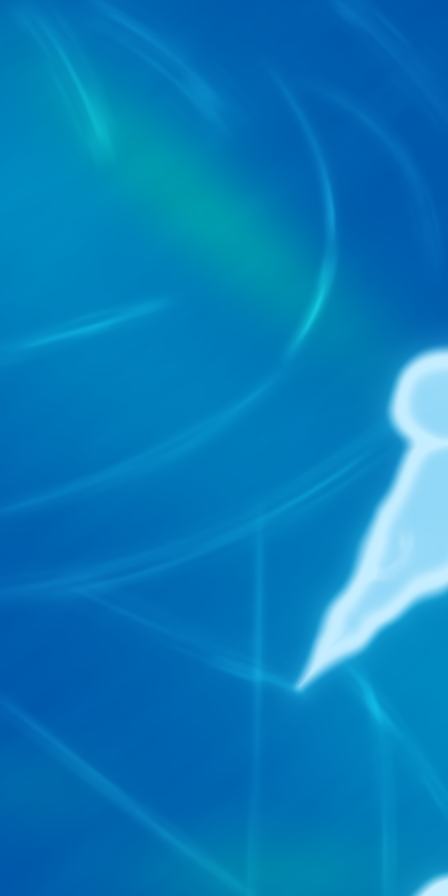
A WebGL 1 fragment shader for this background:

```glsl
precision highp float;
// Blue-green sky with a diagonal aurora, wispy brushed arcs and a tapering soft cloud.
uniform vec2 u_resolution;

#define DEEP vec3(0.0, 0.345, 0.67)
#define AQUA vec3(0.0, 0.54, 0.755)
#define TEAL vec3(0.0, 0.635, 0.67)
#define WISP vec3(0.06, 0.20, 0.14)
#define CLOUD_CORE vec3(0.57, 0.845, 0.97)
#define CLOUD_RIM vec3(0.77, 0.93, 1.0)
#define CLOUD_SOFTNESS 0.016
#define FIBER_DENSITY 75.0
#define GRAIN 0.035
#define CURVE_STEPS 14

float hash(vec2 p) {
  return fract(sin(dot(p, vec2(127.1, 311.7))) * 43758.5453);
}

float noise(vec2 p) {
  vec2 i = floor(p), f = fract(p);
  f = f * f * (3.0 - 2.0 * f);
  return mix(mix(hash(i), hash(i + vec2(1.0, 0.0)), f.x),
             mix(hash(i + vec2(0.0, 1.0)), hash(i + vec2(1.0, 1.0)), f.x), f.y);
}

float fbm(vec2 p) {
  float sum = 0.0, amp = 0.5;
  for (int i = 0; i < 4; i++) {
    sum += amp * noise(p);
    p = p * 2.03 + 7.1;
    amp *= 0.5;
  }
  return sum;
}

float blob(vec2 p, vec2 center, vec2 radius) {
  vec2 q = (p - center) / radius;
  return exp(-dot(q, q));
}

// Fibrous brush stroke on a quadratic curve from a through mid to b
float stroke(vec2 p, vec2 a, vec2 mid, vec2 b, float width) {
  vec2 control = 2.0 * mid - 0.5 * (a + b);
  vec2 from = a;
  float best = 1e3, along = 0.0, side = 0.0;
  for (int i = 1; i <= CURVE_STEPS; i++) {
    float t = float(i) / float(CURVE_STEPS);
    vec2 to = mix(mix(a, control, t), mix(control, b, t), t);
    vec2 e = to - from, v = p - from;
    float h = clamp(dot(v, e) / dot(e, e), 0.0, 1.0);
    float d = length(v - e * h);
    if (d < best) {
      best = d;
      along = t - (1.0 - h) / float(CURVE_STEPS);
      side = sign(e.x * v.y - e.y * v.x);
    }
    from = to;
  }
  float fiber = noise(vec2(side * best * FIBER_DENSITY + a.x * 31.0, along * 5.0 + a.y * 17.0));
  float fade = smoothstep(0.0, 0.25, along) * smoothstep(1.0, 0.8, along);
  return exp(-best * best / (width * width)) * fade * (0.3 + 0.9 * fiber * fiber);
}

float taper(vec2 p, vec2 a, vec2 b, float ra, float rb) {
  vec2 e = b - a;
  float h = clamp(dot(p - a, e) / dot(e, e), 0.0, 1.0);
  return length(p - a - e * h) - mix(ra, rb, h);
}

float smoothMin(float a, float b, float k) {
  float h = max(k - abs(a - b), 0.0) / k;
  return min(a, b) - h * h * k * 0.25;
}

vec3 sky(vec2 p) {
  float light = blob(p, vec2(0.08, 1.55), vec2(0.48, 0.40))
              + 0.50 * blob(p, vec2(0.45, 1.08), vec2(0.48, 0.27))
              + 0.40 * blob(p, vec2(0.62, 0.62), vec2(0.42, 0.45))
              + 0.85 * blob(p, vec2(1.05, 0.40), vec2(0.36, 0.50));
  vec3 col = mix(DEEP, AQUA, clamp(light, 0.0, 1.0));

  // Diagonal aurora, then the low one along the bottom
  vec2 axis = normalize(vec2(0.92, -0.79));
  vec2 q = p - vec2(0.45, 1.53);
  float along = dot(q, axis), across = dot(q, vec2(-axis.y, axis.x));
  float aurora = exp(-along * along / 0.22 - across * across / 0.012);
  aurora += 0.65 * blob(p, vec2(0.62, 0.04), vec2(0.34, 0.12));
  aurora += 0.25 * blob(p, vec2(0.08, 0.24), vec2(0.20, 0.10));
  return mix(col, TEAL, clamp(aurora * 0.85, 0.0, 1.0));
}

float wisps(vec2 p) {
  // Upper arcs
  float s = 0.9 * stroke(p, vec2(0.55, 1.91), vec2(0.742, 1.53), vec2(0.62, 1.18), 0.016);
  s += 1.1 * stroke(p, vec2(0.74, 1.46), vec2(0.705, 1.31), vec2(0.62, 1.18), 0.014);
  s += 0.6 * stroke(p, vec2(0.62, 1.83), vec2(0.88, 1.67), vec2(0.97, 1.34), 0.020);
  s += 0.7 * stroke(p, vec2(0.02, 2.02), vec2(0.15, 1.85), vec2(0.25, 1.60), 0.038);
  s += 0.5 * stroke(p, vec2(0.10, 2.02), vec2(0.36, 1.88), vec2(0.54, 1.68), 0.045);
  s += 0.5 * stroke(p, vec2(0.70, 2.05), vec2(0.88, 1.89), vec2(1.05, 1.68), 0.040);
  // Sweeps across the middle
  s += 0.6 * stroke(p, vec2(0.72, 1.27), vec2(0.39, 1.00), vec2(-0.15, 0.82), 0.022);
  s += 0.6 * stroke(p, vec2(-0.15, 0.66), vec2(0.45, 0.785), vec2(0.95, 1.10), 0.036);
  s += 0.7 * stroke(p, vec2(-0.12, 1.18), vec2(0.16, 1.26), vec2(0.43, 1.34), 0.024);
  // Lower strands
  s += 0.5 * stroke(p, vec2(-0.12, 0.52), vec2(0.27, 0.22), vec2(0.64, -0.07), 0.020);
  s += 0.4 * stroke(p, vec2(0.58, 0.95), vec2(0.575, 0.40), vec2(0.56, -0.15), 0.015);
  s += 0.6 * stroke(p, vec2(0.73, 0.53), vec2(0.845, 0.38), vec2(0.86, -0.12), 0.018);
  s += 0.5 * stroke(p, vec2(0.74, 0.53), vec2(0.89, 0.36), vec2(1.04, 0.13), 0.022);
  s += 0.6 * stroke(p, vec2(0.45, 0.535), vec2(0.58, 0.49), vec2(0.72, 0.44), 0.016);
  s += 0.3 * stroke(p, vec2(0.10, 0.72), vec2(0.40, 0.58), vec2(0.68, 0.47), 0.040);
  return s;
}

void main() {
  vec2 p = gl_FragCoord.xy / u_resolution.x;
  vec3 col = sky(p) + WISP * wisps(p);
  vec2 brushed = vec2(p.x * 0.8 + p.y * 0.6, p.y * 0.8 - p.x * 0.6);
  col += GRAIN * vec3(0.3, 1.0, 0.7) * (fbm(brushed * vec2(5.0, 18.0)) - 0.48);

  // Cloud: round head above a body narrowing to a tip, with a corner puff
  vec2 q = p + 0.018 * (vec2(noise(p * 14.0), noise(p * 14.0 + 40.0)) - 0.5);
  float head = length(q - vec2(1.0, 1.10)) - 0.125;
  float body = taper(q, vec2(0.675, 0.467), vec2(0.79, 0.61), 0.006, 0.052);
  body = smoothMin(body, taper(q, vec2(0.79, 0.61), vec2(0.94, 0.79), 0.052, 0.112), 0.03);
  body = smoothMin(body, taper(q, vec2(0.94, 0.79), vec2(1.01, 0.93), 0.112, 0.125), 0.03);
  float puff = length(q - vec2(1.03, -0.08)) - 0.13;
  float cloud = min(smoothMin(head, body, 0.02), puff);

  float rim = exp(-pow((cloud + 0.026) / 0.022, 2.0));
  rim += 0.7 * exp(-abs(head - body) / 0.018);
  rim += 0.9 * stroke(p, vec2(0.90, 0.84), vec2(0.89, 0.735), vec2(0.79, 0.73), 0.014);
  rim += 0.9 * smoothstep(0.0, -0.04, puff);
  vec3 cloudColor = mix(CLOUD_CORE, CLOUD_RIM, clamp(rim + 0.3 * fbm(p * 9.0) - 0.1, 0.0, 1.0));
  col += vec3(0.10, 0.14, 0.10) * exp(-max(cloud, 0.0) / 0.025);
  col = mix(col, cloudColor, smoothstep(CLOUD_SOFTNESS, -CLOUD_SOFTNESS, cloud));
  gl_FragColor = vec4(clamp(col, 0.0, 1.0), 1.0);
}
```
